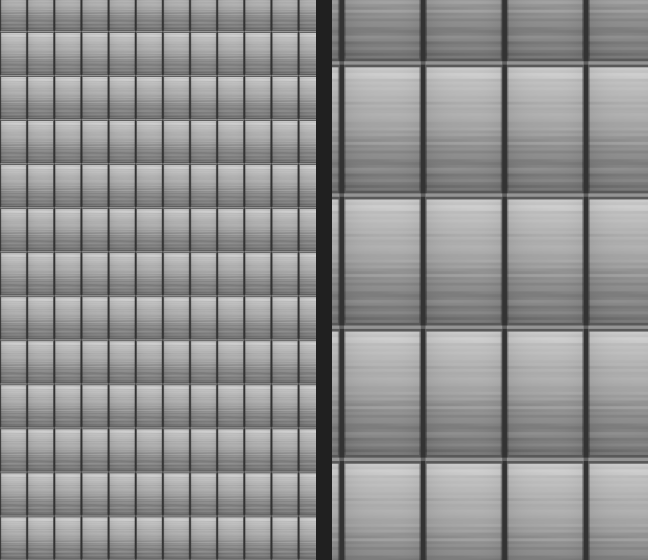
Left: the whole. Right: its middle third, enlarged.
Write a Shadertoy shader that draws this pattern.

```glsl
// Coverage of a line of the given half width, smoothed over one pixel
float line(float dist, float halfWidth, float pixel) {
    return clamp((halfWidth - abs(dist)) / pixel + 0.5, 0.0, 1.0);
}

float hash(float n) {
    return fract(sin(n * 91.73 + 4.1) * 4375.85);
}

// One brush stroke: a random tone, nearly even along the panel
float stroke(float row, float x) {
    float tone = hash(row) - 0.5;
    float swell = sin(x * (2.0 + 4.0 * hash(row + 50.0)) + 6.28 * hash(row + 90.0));
    return tone * (1.2 + 0.35 * swell);
}

// Fine horizontal grain: crisp strokes stacked in rows
float brushing(vec2 uv) {
    float y = uv.y * 46.0;
    return mix(stroke(floor(y), uv.x), stroke(floor(y) + 1.0, uv.x),
               smoothstep(0.2, 0.8, fract(y)));
}

void mainImage(out vec4 fragColor, in vec2 fragCoord) {
    float pixel = 1.0 / iResolution.y;
    vec2 p = fragCoord * pixel;

    // Panel grid
    vec2 size = vec2(0.04847, 0.07865);
    vec2 uv = fract(p / size);
    vec2 seam = (fract(p / size + 0.5) - 0.5) * size;

    // Brushed metal, lit from above and fading toward the sides
    float shade = mix(0.455, 0.805, uv.y);
    shade -= 0.05 * pow(abs(2.0 * uv.x - 1.0), 3.0);
    shade += 0.02 * (uv.x - 0.5);
    shade += 0.08 * brushing(uv) * mix(1.1, 0.6, uv.y);

    // Vertical grooves with a soft bevel
    shade = mix(shade, shade * 0.72, line(seam.x, 0.0023, pixel));
    shade = mix(shade, 0.2, line(seam.x, 0.0014, pixel));

    // Horizontal joints: two dark edges around a thin lip
    shade = mix(shade, min(shade, 0.35), line(seam.y, 0.0026, pixel));
    float lip = mix(0.58, 0.38, line(seam.x, 0.0014, pixel));
    shade = mix(shade, lip, line(seam.y, 0.001, pixel));

    fragColor = vec4(vec3(shade), 1.0);
}
```
